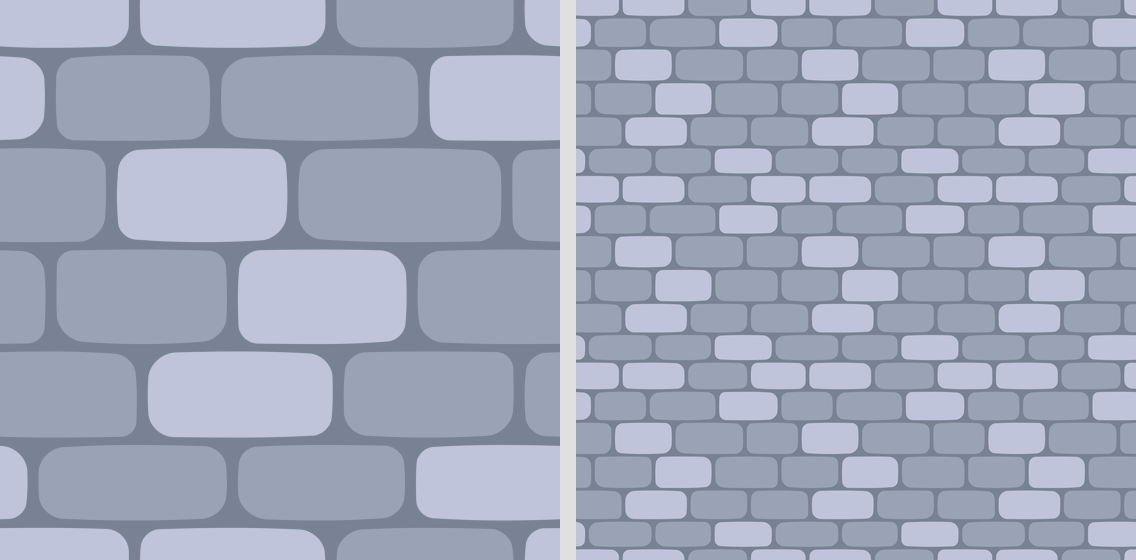
Left: one tile. Right: repeated 3 by 3.
Give the GLSL for this texture, as a WebGL 2 fragment shader.

```glsl
#version 300 es
precision highp float;
// Flat stone wall: six uneven courses of three rounded blocks that wrap around.
// Each point finds its course and block, then a rounded-box distance with
// hashed bulge and radius per corner separates the stone from the mortar.

#define COURSES 6
#define GAP vec2(0.0098, 0.0066)    // half width of upright and level joints
#define BULGE_MIN 0.001             // how far edges draw back at the corners
#define BULGE_MAX 0.009
#define RADIUS_MIN 0.026
#define RADIUS_MAX 0.044
#define MORTAR vec3(0.47, 0.51, 0.58)
#define STONE_GREY vec3(0.60, 0.64, 0.71)
#define STONE_PALE vec3(0.75, 0.77, 0.86)

uniform vec2 u_resolution;
out vec4 fragColor;

// Level joints from the bottom up; the last is the first plus one.
const float courseEdge[COURSES + 1] =
    float[](0.064, 0.212, 0.379, 0.561, 0.742, 0.908, 1.064);

// Upright joints of each course.
const vec3 blockEdge[COURSES] = vec3[](
    vec3(0.059, 0.415, 0.733), vec3(0.254, 0.604, 0.927),
    vec3(0.091, 0.415, 0.736), vec3(0.199, 0.523, 0.905),
    vec3(0.090, 0.385, 0.757), vec3(0.240, 0.591, 0.927));

// Pale blocks of each course, one bit per block.
const int paleBits[COURSES] = int[](4, 1, 2, 1, 4, 5);

vec3 hash3(vec3 p) {
    p = fract(p * vec3(0.1031, 0.1030, 0.0973));
    p += dot(p, p.yxz + 33.33);
    return fract((p.xxy + p.yxx) * p.zyx);
}

// Rounded box whose edges bow outward, varied in each quadrant.
float stoneDistance(vec2 p, vec2 halfSize, vec2 id) {
    vec2 quadrant = step(0.0, p);
    vec3 vary = hash3(vec3(id + 1.0, 1.0 + quadrant.x + 2.0 * quadrant.y) * 7.0);
    vec2 across = p.yx / halfSize.yx;
    vec2 bulge = mix(vec2(BULGE_MIN), vec2(BULGE_MAX), vary.xy);
    float radius = mix(RADIUS_MIN, RADIUS_MAX, vary.z);
    vec2 q = abs(p) - halfSize + bulge * across * across + radius;
    return length(max(q, 0.0)) + min(max(q.x, q.y), 0.0) - radius;
}

void main() {
    vec2 uv = gl_FragCoord.xy / u_resolution;

    // Course, wrapped past the top edge.
    if (uv.y < courseEdge[0]) uv.y += 1.0;
    int course = 0;
    for (int i = 1; i < COURSES; i++) {
        if (uv.y >= courseEdge[i]) course = i;
    }

    // Block, wrapped past the right edge.
    vec3 edge = blockEdge[course];
    if (uv.x < edge.x) uv.x += 1.0;
    int block = int(step(edge.y, uv.x) + step(edge.z, uv.x));
    float left = edge[block];
    float right = block == 2 ? edge.x + 1.0 : edge[block + 1];

    vec2 low = vec2(left, courseEdge[course]);
    vec2 high = vec2(right, courseEdge[course + 1]);
    vec2 halfSize = 0.5 * (high - low) - GAP;
    float d = stoneDistance(uv - 0.5 * (low + high), halfSize,
                            vec2(block, course));

    // Flat colours with a soft edge about one pixel wide.
    bool pale = ((paleBits[course] >> block) & 1) == 1;
    vec3 stone = pale ? STONE_PALE : STONE_GREY;
    float soft = 0.75 / min(u_resolution.x, u_resolution.y);
    fragColor = vec4(mix(stone, MORTAR, smoothstep(-soft, soft, d)), 1.0);
}
```
